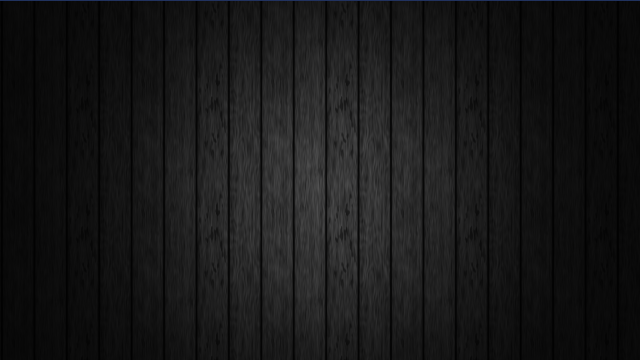
Reproduce this texture procedurally as a Shadertoy shader.

```glsl
const float PLANKS_ACROSS = 19.74;
const float FIRST_SEAM = 0.06;    // in plank widths
const float TILE = 4.0;           // the grain repeats every four planks
const vec3 WOOD_TINT = vec3(1.0, 1.0, 1.005);
const vec3 TOP_LINE = vec3(0.13, 0.20, 0.38);

float hash(vec2 p) {
    vec3 q = fract(p.xyx * vec3(0.1031, 0.1030, 0.0973));
    q += dot(q, q.yzx + 33.33);
    return fract((q.x + q.y) * q.z);
}

float cornerSlope(vec2 cell, vec2 offset, vec2 period) {
    float angle = 6.2832 * hash(mod(cell, period) + 7.0);
    return dot(vec2(cos(angle), sin(angle)), offset);
}

// Gradient noise that wraps after period cells
float noise(vec2 p, vec2 period) {
    vec2 i = floor(p), f = fract(p);
    vec2 u = f * f * f * (f * (f * 6.0 - 15.0) + 10.0);
    vec2 e = vec2(1.0, 0.0);
    float low = mix(cornerSlope(i, f, period),
                    cornerSlope(i + e, f - e, period), u.x);
    float high = mix(cornerSlope(i + e.yx, f - e.yx, period),
                     cornerSlope(i + e.xx, f - e.xx, period), u.x);
    return mix(low, high, u.y);
}

float tiledNoise(vec2 p, vec2 frequency) {
    return noise(p * frequency, TILE * frequency);
}

// Long fibres, from broad to fine
float fibres(vec2 p) {
    float sum = 0.0, weight = 0.24;
    vec2 frequency = vec2(5.0, 0.5);
    for (int i = 0; i < 4; i++) {
        sum += weight * tiledNoise(p, frequency);
        frequency *= 2.0;
        weight *= 1.05;
    }
    return sum;
}

// Arched growth lines, drawn along contours of stretched noise
float growthLines(vec2 p) {
    float height = tiledNoise(p, vec2(2.0, 0.5)) + 0.12 * tiledNoise(p, vec2(8.0, 2.0));
    return sin(height * 42.0);
}

// Dark worn flecks
float flecks(vec2 p) {
    float n = tiledNoise(p, vec2(7.0, 1.75)) + 0.5 * tiledNoise(p, vec2(14.0, 5.0));
    float patches = smoothstep(-0.1, 0.3, tiledNoise(p, vec2(1.0, 0.5)));
    return smoothstep(0.12, 0.42, n) * patches;
}

float woodTone(vec2 p, float plank) {
    vec2 grain = vec2(p.x, p.y + 1.37 * plank);
    float worn = plank == 2.0 ? 1.0 : 0.45;
    float arched = plank == 3.0 ? 0.09 : 0.045;
    float tone = 1.03 + 0.08 * (hash(vec2(plank, 3.0)) - 0.5);
    tone += fibres(grain) + arched * growthLines(grain);
    return tone * (1.0 - 0.5 * worn * flecks(grain));
}

// Dark gap with soft shade beside it and a faint lit edge
float seamTone(float x, float pixel) {
    float across = fract(x + 0.5) - 0.5;
    float d = abs(across);
    float gap = 1.0 - smoothstep(0.022 - 0.5 * pixel, 0.034 + 0.5 * pixel, d);
    float shade = 0.28 * exp(-d * 16.0);
    float lit = 0.12 * exp(-pow((across + 0.08) / 0.025, 2.0));
    return (1.0 - 0.78 * gap) * (1.0 - shade + lit);
}

// Pool of light in the middle, falling off to the sides
float lighting(vec2 uv) {
    vec2 d = (uv - vec2(0.5, 0.48)) * vec2(2.0, 1.1);
    return 0.032 + 0.19 * exp(-3.7 * dot(d, d));
}

void mainImage(out vec4 fragColor, in vec2 fragCoord) {
    vec2 uv = fragCoord / iResolution.xy;
    float pixel = PLANKS_ACROSS / iResolution.x;
    vec2 p = fragCoord * pixel - vec2(FIRST_SEAM, 0.0);
    float plank = mod(floor(p.x), TILE);

    // Boards
    float tone = woodTone(p, plank) * seamTone(p.x, pixel);
    vec3 color = WOOD_TINT * lighting(uv) * tone;

    // Hairline along the top edge
    float blur = 0.5 / iResolution.y;
    float line = smoothstep(0.9975 - blur, 0.9975 + blur, uv.y);
    color = mix(color, TOP_LINE, line);

    fragColor = vec4(clamp(color, 0.0, 1.0), 1.0);
}
```
